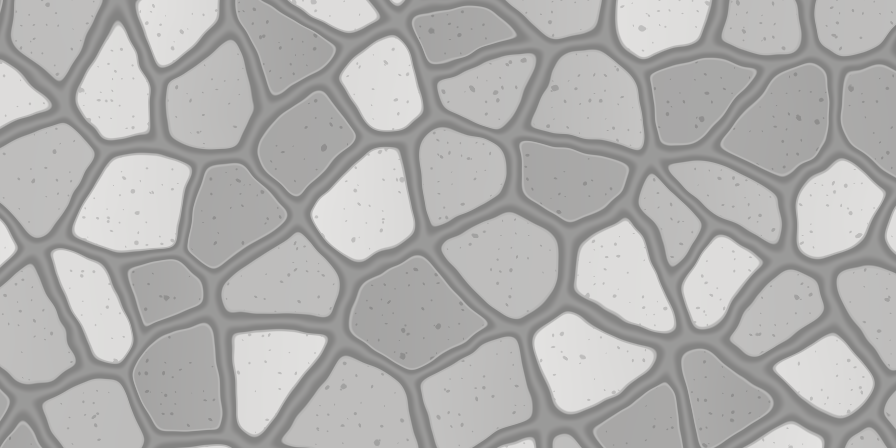
Write a WebGL 2 fragment shader that draws this texture.

```glsl
#version 300 es
precision highp float;
// Irregular grey paving stones with speckles, set in shaded mortar.

#define CELL 0.222         // mean stone spacing, canvas height = 1
#define JITTER 0.84        // irregularity of the stone centres
#define INSET 0.0175       // half width of the mortar joints
#define ROUNDING 0.0085    // softness of the stone corners
#define WARP 0.034         // large bends of the outlines
#define WOBBLE 0.008       // small bends of the outlines
#define RIM 0.0042         // width of the worn stone edge
#define GRADIENT 0.045     // tone change across a stone
#define SPECK_DARKEN 0.145 // strength of the speckles
#define JOINT_DARK 0.515
#define JOINT_LIGHT 0.605
#define SEED 7.0

uniform vec2 u_resolution;
out vec4 fragColor;

float hash(vec2 p) {
    return fract(sin(dot(p + SEED, vec2(127.1, 311.7))) * 43758.5453);
}

vec2 hash2(vec2 p) {
    return vec2(hash(p), hash(p + vec2(37.3, 91.7)));
}

float noise(vec2 p) {
    vec2 i = floor(p), f = fract(p);
    f = f * f * (3.0 - 2.0 * f);
    return mix(mix(hash(i), hash(i + vec2(1, 0)), f.x),
               mix(hash(i + vec2(0, 1)), hash(i + vec2(1, 1)), f.x), f.y);
}

vec2 noise2(vec2 p) {
    return vec2(noise(p), noise(p + vec2(53.0, 19.0))) - 0.5;
}

// Centre of the stone in a staggered grid cell
vec2 stoneCentre(vec2 cell) {
    float stagger = 0.5 * mod(cell.y, 2.0);
    return cell + 0.5 + vec2(stagger, 0.0) + JITTER * (hash2(cell) - 0.5);
}

// Rounded distance to the joint centre line; also gives the cell and offset
float stoneDistance(vec2 p, out vec2 cell, out vec2 offset) {
    vec2 q = p / CELL, base = floor(q);
    float nearest = 1e5;
    for (int y = -2; y <= 2; y++)
    for (int x = -2; x <= 2; x++) {
        vec2 c = base + vec2(x, y);
        vec2 r = stoneCentre(c) - q;
        float d2 = dot(r, r);
        if (d2 < nearest) { nearest = d2; cell = c; offset = r; }
    }
    float k = ROUNDING / CELL, sum = 0.0;
    for (int y = -2; y <= 2; y++)
    for (int x = -2; x <= 2; x++) {
        if (x == 0 && y == 0) continue;
        vec2 r = stoneCentre(cell + vec2(x, y)) - q;
        float d = dot(0.5 * (offset + r), normalize(r - offset));
        sum += exp(-d / k);
    }
    return -k * log(sum) * CELL;
}

// One layer of scattered, slightly ragged oval specks
float specks(vec2 p, float size, float share, float minR, float maxR, float aa) {
    vec2 cell = floor(p / size);
    vec2 h = hash2(cell + 11.0);
    vec2 r = p - (cell + 0.5 + 0.6 * (h - 0.5)) * size;
    float angle = 6.2832 * hash(cell + 23.0);
    r = mat2(cos(angle), sin(angle), -sin(angle), cos(angle)) * r;
    r.y *= 1.0 + 0.8 * h.x;
    float radius = mix(minR, maxR, h.y * h.y);
    float d = length(r) - radius * (0.7 + 0.6 * noise(p * 170.0));
    return step(hash(cell + 41.0), share) * (1.0 - smoothstep(-aa, aa, d));
}

void main() {
    vec2 p = gl_FragCoord.xy / u_resolution.y;
    float aa = 0.8 / u_resolution.y;

    // Bent stone outlines
    vec2 bent = p + WARP * noise2(p * 8.0) + WOBBLE * noise2(p * 26.0);
    vec2 cell, offset;
    float d = stoneDistance(bent, cell, offset);
    float inset = INSET * mix(0.85, 1.15, hash(cell + 5.0));
    float inside = d - inset;

    // Mortar: shadow beside the stones, lighter in the open middle
    float joint = mix(JOINT_LIGHT, JOINT_DARK, smoothstep(0.0, 0.7, d / inset));

    // Stone tones in three balanced families
    float pick = fract((cell.x + 2.0 * cell.y + 0.5) / 3.0 + 0.65 * (hash(cell + 67.0) - 0.5));
    float tone = pick < 0.35 ? 0.66 : pick < 0.67 ? 0.745 : 0.868;
    float slope = hash(cell + 83.0) - 0.5;
    float stone = tone + GRADIENT * slope * 2.0 * offset.x;

    // Speckles
    float speck = max(specks(p, 0.029, 0.55, 0.0016, 0.0048, aa),
                      specks(p + 0.37, 0.066, 0.5, 0.003, 0.0085, aa));
    stone *= 1.0 - SPECK_DARKEN * speck;

    // Worn edge, then stone over mortar
    stone = mix(0.715, stone, smoothstep(RIM - aa, RIM + aa, inside));
    float grey = mix(joint, stone, smoothstep(-aa, aa, inside));
    fragColor = vec4(grey * vec3(1.0, 0.996, 0.991), 1.0);
}
```
